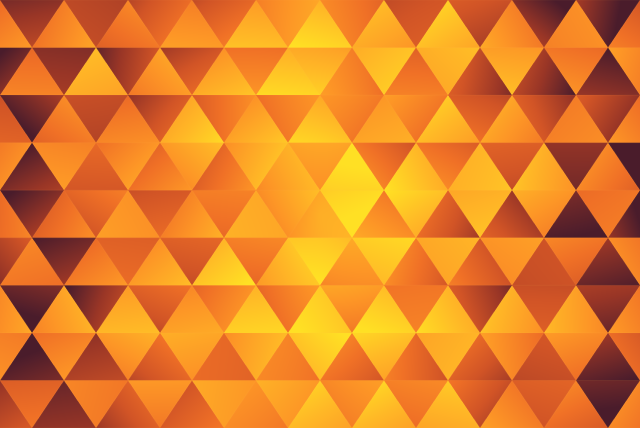
Write a Shadertoy shader that draws this background.

```glsl
// Rows of interlocking triangles glowing from yellow at the centre to maroon at the sides
#define COLUMNS 10.0
#define ROWS 9.0
#define CENTRE_TONE 0.14
#define FALLOFF 0.56
#define CONTRAST 0.27
#define JITTER 0.13
#define TILT 0.16
#define SEAM_WIDTH 0.007
#define SEAM_LIGHT 0.07
#define SAMPLES 3

float hash(vec2 p) {
    vec3 q = fract(vec3(p.xyx) * 0.1031);
    q += dot(q, q.yzx + 33.33);
    return fract((q.x + q.y) * q.z);
}

// Colour ramp from glowing yellow (0) to deep maroon (1)
vec3 ramp(float tone) {
    vec3 stops[7] = vec3[7](
        vec3(1.00, 0.88, 0.14), vec3(1.00, 0.72, 0.15), vec3(0.99, 0.58, 0.15),
        vec3(0.94, 0.44, 0.15), vec3(0.82, 0.33, 0.15), vec3(0.60, 0.21, 0.15),
        vec3(0.29, 0.11, 0.17));
    float t = clamp(tone, 0.0, 1.0) * 6.0;
    int i = min(int(t), 5);
    return mix(stops[i], stops[i + 1], t - float(i));
}

vec3 triangles(vec2 uv) {
    vec2 grid = uv * vec2(COLUMNS, ROWS);
    float row = floor(grid.y);
    float height = fract(grid.y);

    // Every other row is shifted by half a triangle
    float shift = 0.5 * mod(row, 2.0);
    float u = grid.x - shift;
    float apex = floor(u + 0.5);
    float halfWidth = 0.5 * (1.0 - height);
    float slant = abs(u - apex) - halfWidth;
    bool pointsUp = slant < 0.0;
    float column = pointsUp ? apex : floor(u) + 0.5;
    vec2 centre = vec2(column + shift, row + (pointsUp ? 0.35 : 0.65));
    vec2 id = vec2(2.0 * column + 40.0, row + 7.0);

    // Wide glow shared by all triangles
    vec2 fromMiddle = (uv - 0.5) * vec2(2.0, 0.7);
    float glow = length(fromMiddle);

    // Up and down triangles take opposite tones, chosen per row and side
    float side = step(0.5 * COLUMNS, centre.x);
    float choice = 2.0 * hash(vec2(row * 3.7 + 5.0, side * 11.0 + 2.0)) - 1.0;
    float opposition = (choice < 0.0 ? -1.0 : 1.0) * (0.35 + 0.65 * abs(choice));
    float offset = CONTRAST * opposition * (pointsUp ? 1.0 : -1.0);
    offset += JITTER * (2.0 * hash(id) - 1.0);

    // Each triangle carries its own gradient direction
    float angle = 6.2832 * hash(id + 51.0);
    float tilt = TILT * dot(grid - centre, vec2(cos(angle), sin(angle)));

    float tone = CENTRE_TONE + FALLOFF * glow + offset * (0.55 + 0.6 * glow) + tilt;

    // Faint bright seams along the edges
    float edge = min(abs(slant), min(height, 1.0 - height));
    float seam = 1.0 - smoothstep(SEAM_WIDTH, 2.0 * SEAM_WIDTH, edge);
    return mix(ramp(tone), vec3(1.0, 0.72, 0.3), SEAM_LIGHT * seam);
}

void mainImage(out vec4 fragColor, in vec2 fragCoord) {
    // Average a small grid of samples to smooth the edges
    vec3 sum = vec3(0.0);
    for (int j = 0; j < SAMPLES; j++) {
        for (int i = 0; i < SAMPLES; i++) {
            vec2 jitter = (vec2(float(i), float(j)) + 0.5) / float(SAMPLES) - 0.5;
            sum += triangles((fragCoord + jitter) / iResolution.xy);
        }
    }
    fragColor = vec4(sum / float(SAMPLES * SAMPLES), 1.0);
}
```
